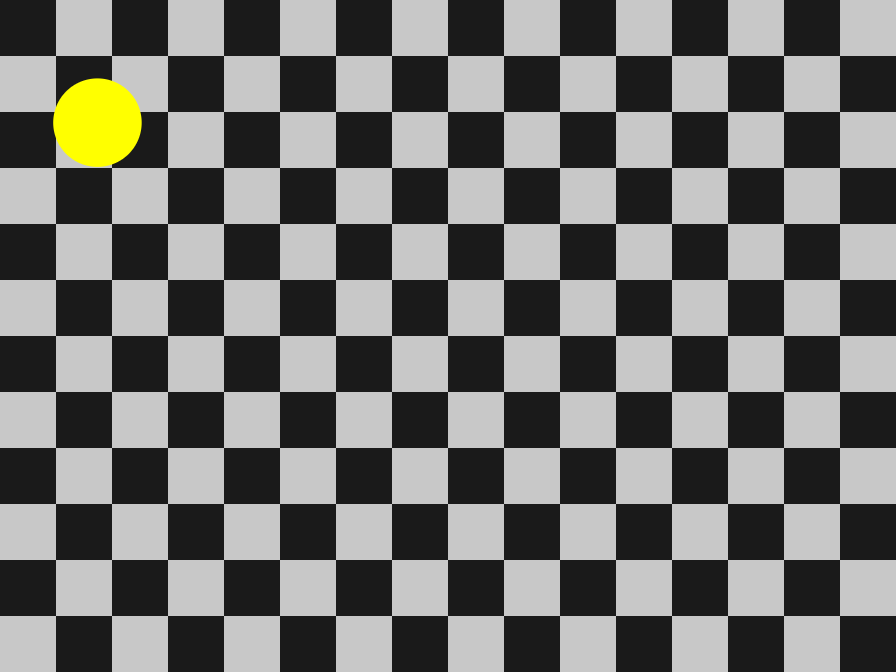
This pattern is drawn by a Shadertoy shader. Its source:

```glsl
// A flat checkerboard, 16 cells across and 12 down, with one yellow disc near
// the upper left. Cell parity picks the tone; signed distances to the cell
// borders and to the disc rim give edges one pixel wide.

#define CELLS vec2(16.0, 12.0)
#define DISC_CENTER vec2(1.74, 9.81)   // in cells, from the lower left
#define DISC_RADIUS 0.79               // in cells
#define DARK vec3(0.10)
#define LIGHT vec3(0.784)
#define YELLOW vec3(1.0, 1.0, 0.0)

// Signed distance to the nearest cell border, positive in light cells.
float checkerDistance(vec2 p) {
    vec2 toBorder = 0.5 - abs(fract(p) - 0.5);
    vec2 cell = floor(p);
    float parity = mod(cell.x + cell.y, 2.0);
    return min(toBorder.x, toBorder.y) * (1.0 - 2.0 * parity);
}

// Signed distance to the disc rim, positive inside.
float discDistance(vec2 p) {
    return DISC_RADIUS - length(p - DISC_CENTER);
}

// Share of a pixel covered by a shape at the given signed distance.
float coverage(float dist, float pixel) {
    return clamp(0.5 + dist / pixel, 0.0, 1.0);
}

void mainImage(out vec4 fragColor, in vec2 fragCoord) {
    // Position and pixel size, measured in cells
    vec2 p = fragCoord / iResolution.xy * CELLS;
    float pixel = CELLS.y / iResolution.y;

    // Board, then the disc on top
    vec3 color = mix(DARK, LIGHT, coverage(checkerDistance(p), pixel));
    color = mix(color, YELLOW, coverage(discDistance(p), pixel));

    fragColor = vec4(color, 1.0);
}
```
